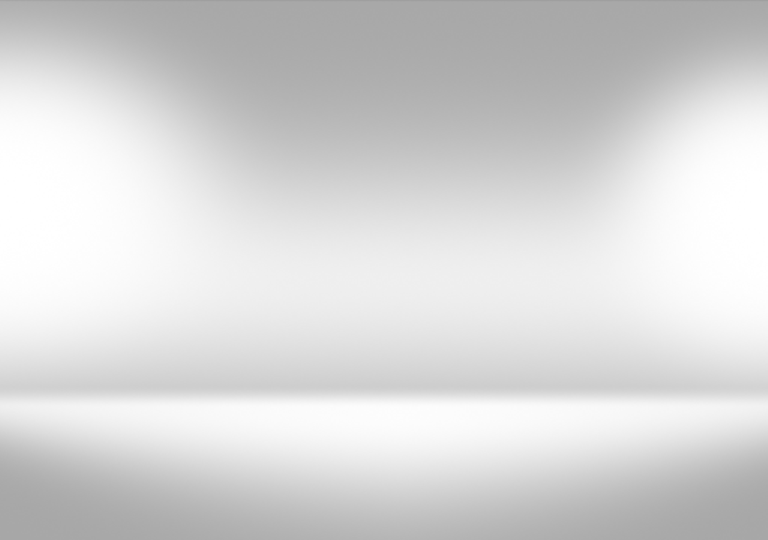
This background is drawn by a Shadertoy shader. Its source:

```glsl
// An empty grey studio: a softly lit wall meeting a glossy floor.
// Gaussian light bands shape wall and floor, two rounded glows light the
// sides, and a narrow smooth step blends the surfaces at the horizon.

#define SHADE 0.655         // darkest grey of wall and floor
#define WALL_LIGHT 0.28     // strength of the wall band
#define WALL_Y 0.48         // height of the wall band
#define WALL_SPREAD 0.247
#define FLOOR_LIGHT 0.335   // strength of the floor pool
#define FLOOR_Y 0.228       // height of the pool at its middle
#define HORIZON 0.266
#define HORIZON_SOFT 0.021
#define GRAIN 0.004

float hash(vec2 p) {
    return fract(sin(dot(p, vec2(12.9898, 78.233))) * 43758.5453);
}

float bell(float distance, float spread) {
    float d = distance / spread;
    return exp(-d * d);
}

// Flat-topped elliptical light with a soft rim
float sideGlow(vec2 uv, vec2 center, vec2 radius) {
    vec2 d = (uv - center) / radius;
    float r2 = dot(d, d);
    return exp(-r2 * r2);
}

float wallTone(vec2 uv) {
    float tone = SHADE + WALL_LIGHT * bell(uv.y - WALL_Y, WALL_SPREAD);
    float leftHeight = uv.y > 0.63 ? 0.295 : 0.27;
    float left = sideGlow(uv, vec2(0.0, 0.63), vec2(0.28, leftHeight));
    float right = sideGlow(uv, vec2(1.0, 0.61), vec2(0.20, 0.27));
    return mix(mix(tone, 1.0, left), 1.0, right);
}

// The pool of light narrows and rises toward both sides
float floorTone(vec2 uv) {
    float side = pow(abs(uv.x - 0.52) / 0.52, 1.5);
    float center = FLOOR_Y + 0.034 * side;
    float spread = mix(0.17, 0.085, side);
    float pool = bell(max(center - uv.y, 0.0), spread);
    return SHADE + FLOOR_LIGHT * (1.0 - 0.14 * side) * pool;
}

void mainImage(out vec4 fragColor, in vec2 fragCoord) {
    vec2 uv = fragCoord / iResolution.xy;

    // Join wall and floor
    float wallMask = smoothstep(HORIZON - HORIZON_SOFT,
                                HORIZON + HORIZON_SOFT, uv.y);
    float tone = mix(floorTone(uv), wallTone(uv), wallMask);

    // Thin shadow along the top edge and a trace of grain
    tone -= 0.04 * smoothstep(0.996, 1.0, uv.y);
    tone += GRAIN * (hash(floor(uv * vec2(512.0, 360.0))) - 0.5);

    fragColor = vec4(vec3(clamp(tone, 0.0, 1.0)), 1.0);
}
```
